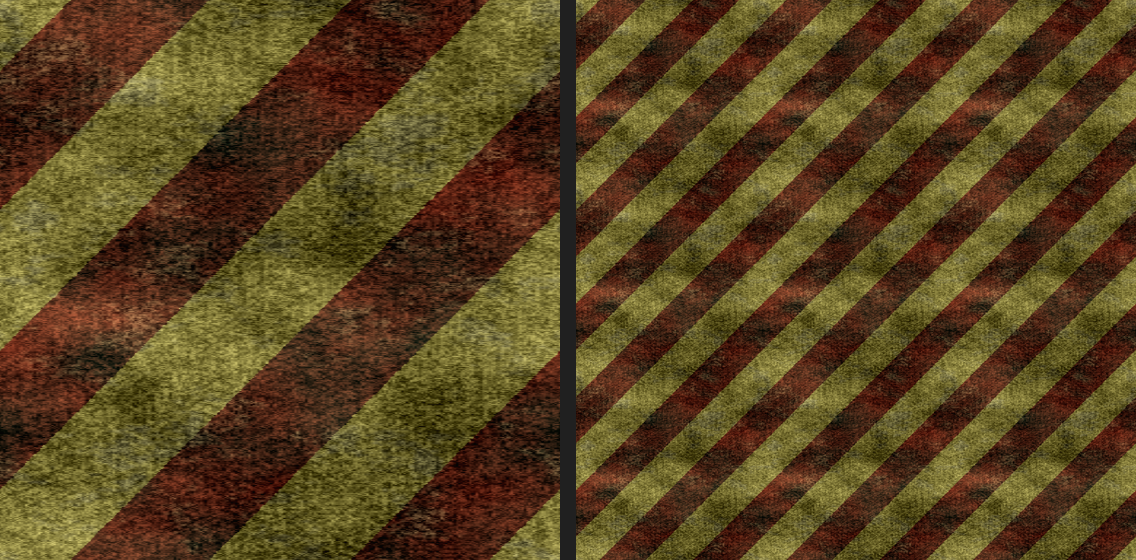
Left: one tile. Right: repeated 3 by 3.
This pattern is drawn by a Shadertoy shader. Its source:

```glsl
#define REPEATS 2.0
#define RED_SHARE 0.495
#define EDGE_WEAR 0.014
#define STAIN_CELLS vec2(4.0, 7.0)
#define GRAIN_CELLS vec2(128.0, 256.0)
#define STAIN_CONTRAST 6.0
#define GRAIN_CONTRAST 4.6
#define RED vec3(0.30, 0.14, 0.08)
#define RED_SPREAD vec3(0.115, 0.062, 0.042)
#define OLIVE vec3(0.45, 0.42, 0.18)
#define OLIVE_SPREAD vec3(0.115, 0.112, 0.080)

float hash(vec2 p) {
    return fract(sin(dot(p, vec2(127.1, 311.7))) * 43758.5453);
}

// Value noise whose lattice wraps at the canvas edges
float wrapNoise(vec2 uv, vec2 cells, float seed) {
    vec2 p = uv * cells;
    vec2 f = fract(p);
    vec2 a = mod(floor(p), cells);
    vec2 b = mod(a + 1.0, cells);
    f = f * f * (3.0 - 2.0 * f);
    return mix(mix(hash(a + seed), hash(vec2(b.x, a.y) + seed), f.x),
               mix(hash(vec2(a.x, b.y) + seed), hash(b + seed), f.x), f.y);
}

// Sum of octaves, normalised to 0..1
float fbm(vec2 uv, vec2 cells, int octaves, float gain, float seed) {
    float sum = 0.0, total = 0.0, amplitude = 1.0;
    for (int i = 0; i < octaves; i++) {
        sum += amplitude * wrapNoise(uv, cells, seed);
        total += amplitude;
        amplitude *= gain;
        cells *= 2.0;
        seed += 17.3;
    }
    return sum / total;
}

void mainImage(out vec4 fragColor, in vec2 fragCoord) {
    vec2 uv = fragCoord / iResolution.xy;

    // Broad stains and fine woven grain, both stretched sideways
    float stain = fbm(uv, STAIN_CELLS, 5, 0.66, 3.1) - 0.5;
    float grain = fbm(uv, GRAIN_CELLS, 2, 0.85, 41.7) - 0.5;
    float tone = STAIN_CONTRAST * stain + GRAIN_CONTRAST * grain;

    // Diagonal stripes with slightly frayed edges
    float across = abs(fract(REPEATS * (uv.x - uv.y)) - 0.5);
    float edge = across - 0.5 * RED_SHARE + EDGE_WEAR * grain;
    float blur = max(0.004, 1.4 * REPEATS / min(iResolution.x, iResolution.y));
    float redMask = 1.0 - smoothstep(-blur, blur, edge);

    // Rusty patches and pale flecks in the red cloth
    float rust = fbm(uv, vec2(5.0, 8.0), 4, 0.6, 23.9) - 0.5;
    float fleck = smoothstep(0.52, 0.72, fbm(uv, vec2(8.0, 18.0), 5, 0.75, 67.3));
    vec3 red = RED + RED_SPREAD * tone;
    red += vec3(0.20, -0.10, -0.08) * rust;
    red += vec3(0.06, 0.13, 0.09) * fleck * (0.6 + 2.0 * grain);

    // Faint fading in the olive cloth
    vec3 olive = OLIVE + OLIVE_SPREAD * tone;
    olive += vec3(-0.02, -0.01, 0.06) * fleck;

    vec3 color = mix(olive, red, redMask);
    fragColor = vec4(clamp(color, vec3(0.02, 0.015, 0.01), vec3(1.0)), 1.0);
}
```
